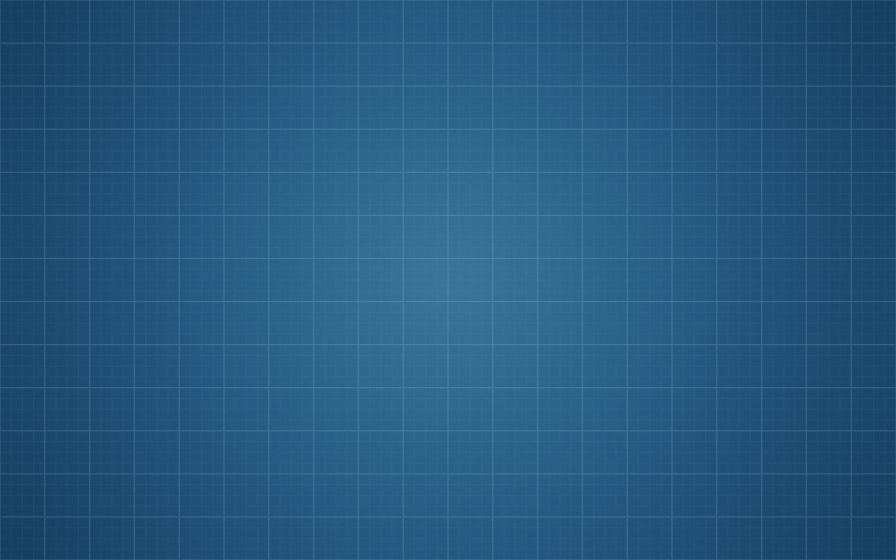
A WebGL 1 fragment shader for this pattern:

```glsl
precision highp float;
// Blueprint paper: fine and bold pale grid lines over a blue radial glow.

uniform vec2 u_resolution;

const float PI = 3.14159265;

vec2 latticeGradient(vec2 cell, vec2 period) {
  cell = mod(cell, period);
  float h = fract(sin(dot(cell, vec2(12.99, 78.23))) * 4375.85);
  return vec2(cos(2.0 * PI * h), sin(2.0 * PI * h));
}

// Gradient noise that wraps after a whole number of cells
float wrappedNoise(vec2 p, vec2 period) {
  vec2 i = floor(p);
  vec2 f = p - i;
  vec2 w = f * f * f * (f * (f * 6.0 - 15.0) + 10.0);
  vec2 e = vec2(1.0, 0.0);
  float a = dot(latticeGradient(i, period), f);
  float b = dot(latticeGradient(i + e.xy, period), f - e.xy);
  float c = dot(latticeGradient(i + e.yx, period), f - e.yx);
  float d = dot(latticeGradient(i + e.xx, period), f - e.xx);
  return mix(mix(a, b, w.x), mix(c, d, w.x), w.y);
}

// Box-filtered coverage of vertical (x) and horizontal (y) lines;
// width is a fraction of the canvas height
vec2 gridLines(vec2 uv, vec2 count, float width) {
  vec2 toLine = abs(fract(uv * count + 0.5) - 0.5) / count;
  vec2 dist = toLine * u_resolution;
  float halfWidth = 0.5 * width * u_resolution.y;
  vec2 top = min(dist + 0.5, vec2(halfWidth));
  vec2 bottom = max(dist - 0.5, vec2(-halfWidth));
  return clamp(top - bottom, 0.0, 1.0);
}

// Radial glow; the rounded triangle wave keeps it smooth across the edges
vec3 paperColor(vec2 uv) {
  vec2 aspect = vec2(u_resolution.x / u_resolution.y, 1.0);
  vec2 fromCenter = asin(0.99 * sin(PI * (uv - 0.5))) / PI * aspect;
  float r = sqrt(dot(fromCenter, fromCenter) + 0.002) / (0.5 * length(aspect));
  vec3 center = vec3(0.235, 0.465, 0.61);
  vec3 middle = vec3(0.14, 0.347, 0.51);
  vec3 corner = vec3(0.07, 0.228, 0.365);
  return r < 0.5 ? mix(center, middle, r * 2.0)
                 : mix(middle, corner, r * 2.0 - 1.0);
}

void main() {
  vec2 uv = gl_FragCoord.xy / u_resolution;
  vec3 color = paperColor(uv);

  // Faint paper grain
  vec2 grain = vec2(160.0, 100.0);
  color += 0.007 * wrappedNoise(uv * grain, grain);

  // Bold cells, each split into four by fine lines
  vec2 cells = vec2(20.0, 13.0);
  vec2 fine = gridLines(uv, cells * 4.0, 0.0021);
  vec2 bold = gridLines(uv, cells, 0.0021);
  vec3 ink = vec3(0.66, 0.82, 0.9);
  color = mix(color, ink, 0.05 * max(fine.x, fine.y));
  color = mix(color, ink, 0.15 * max(bold.x, bold.y));

  gl_FragColor = vec4(color, 1.0);
}
```
